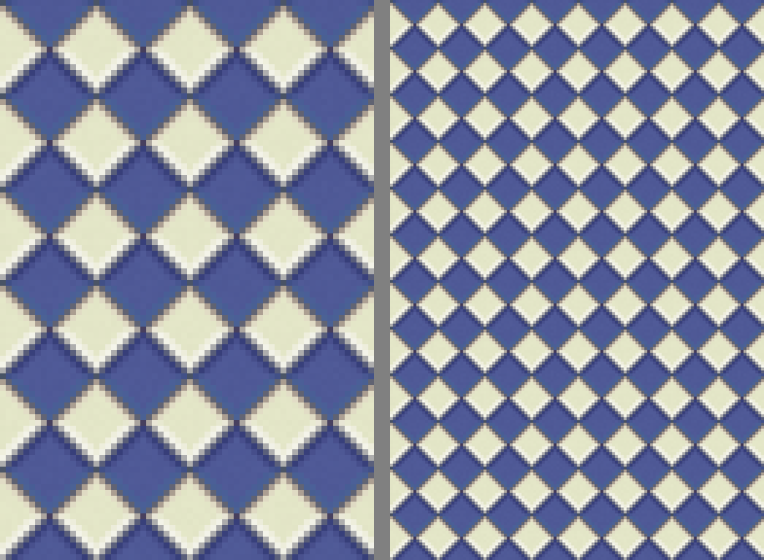
Left, the tile; right, the same tile 2 across and 2 down.
A Shadertoy shader for this pattern:

```glsl
// Blue and cream pixel-mosaic diamonds, four across and six down, with bevelled edges.

float hash(vec2 p) {
    return fract(sin(dot(p, vec2(127.1, 311.7))) * 43758.5453);
}

// Colour of one mosaic block; rows count downwards, 16 blocks per repeat.
vec3 blockColour(vec2 id) {
    id = mod(id, vec2(64.0, 96.0));
    float dx = abs(mod(id.x + 8.0, 16.0) - 8.0);
    float dy = mod(id.y, 16.0) - 8.0;
    float ring = dx + abs(dy);

    // 0 on the upper edges of a cream diamond, 1 on the lower, half at the corners.
    float lower = dy < -7.5 ? 0.5 : 0.5 + 0.5 * sign(dy);

    vec3 cream = vec3(0.89, 0.90, 0.78);
    vec3 blue = vec3(0.31, 0.35, 0.59);
    vec3 colour = ring < 8.0 ? cream : blue;

    // Bevel rings, from the cream interior out to the blue.
    if (ring == 5.0) colour = mix(cream, vec3(0.93, 0.93, 0.86), lower);
    if (ring == 6.0) colour = mix(vec3(0.88, 0.86, 0.77), vec3(0.95, 0.95, 0.91), lower);
    if (ring == 7.0) colour = mix(vec3(0.67, 0.62, 0.57), vec3(0.68, 0.68, 0.68), lower);
    if (ring == 8.0) colour = mix(vec3(0.38, 0.39, 0.45), vec3(0.35, 0.37, 0.48), lower);
    if (ring == 9.0) colour = mix(vec3(0.29, 0.38, 0.58), vec3(0.22, 0.25, 0.48), lower);
    if (ring == 10.0) colour = mix(vec3(0.29, 0.37, 0.59), vec3(0.28, 0.31, 0.55), lower);

    // Darker joints where four diamonds meet.
    if (ring == 8.0 && dx == 8.0) colour = vec3(0.28, 0.25, 0.37);
    if (ring == 8.0 && dx == 0.0) colour = vec3(0.29, 0.33, 0.40);

    return colour + 0.012 * (hash(id) - 0.5);
}

void mainImage(out vec4 fragColor, in vec2 fragCoord) {
    vec2 uv = fragCoord / iResolution.xy;
    vec2 blocks = vec2(64.0, 96.0);
    vec2 grid = vec2(uv.x, 1.0 - uv.y) * blocks - 0.5;
    vec2 id = floor(grid);

    // Blend neighbouring blocks across one screen pixel.
    vec2 pixel = blocks / iResolution.xy;
    vec2 blend = clamp((fract(grid) - 0.5) / pixel + 0.5, 0.0, 1.0);
    vec3 top = mix(blockColour(id), blockColour(id + vec2(1.0, 0.0)), blend.x);
    vec3 bottom = mix(blockColour(id + vec2(0.0, 1.0)), blockColour(id + 1.0), blend.x);

    fragColor = vec4(mix(top, bottom, blend.y), 1.0);
}
```
